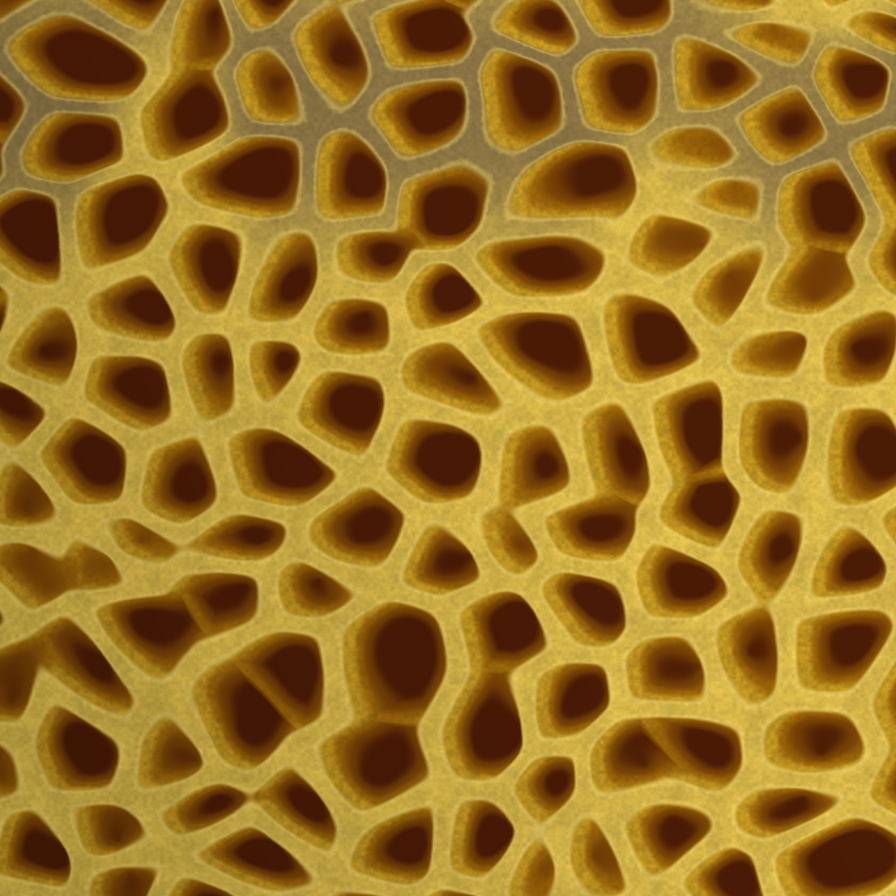
Give the GLSL for this texture, as a WebGL 2 fragment shader.

```glsl
#version 300 es
precision highp float;
uniform vec2 u_resolution;
out vec4 fragColor;

const vec2 CELLS = vec2(9.7, 11.0);       // cells across the canvas
const float TILT = 0.3;                   // rotation of the lattice
const float JITTER = 0.72;                // irregularity of cell centres
const float WARP = 0.5;                   // large scale bending
const float ROUNDING = 0.075;             // softness of pore corners
const float RIM = 0.105;                  // half width of the walls
const float RIM_BLUR = 0.022;
const float MERGE_SHARE = 0.42;           // share of pores joined in pairs
const vec2 VIEW_SHIFT = vec2(0.15, 0.05); // slant of the pores
const float DEPTH_RANGE = 0.27;
const vec3 WAX = vec3(0.80, 0.68, 0.27);
const vec3 LIP = vec3(0.86, 0.76, 0.40);
const vec3 DUST = vec3(0.47, 0.39, 0.25);
const vec3 GOLD = vec3(0.71, 0.55, 0.12);
const vec3 AMBER = vec3(0.57, 0.37, 0.03);
const vec3 BROWN = vec3(0.44, 0.24, 0.02);
const vec3 DARK = vec3(0.28, 0.10, 0.02);

float hash(vec2 p) {
  vec3 q = fract(p.xyx * vec3(0.1031, 0.1030, 0.0973));
  q += dot(q, q.yzx + 33.33);
  return fract((q.x + q.y) * q.z);
}

float noise(vec2 p) {
  vec2 i = floor(p), f = fract(p);
  f = f * f * (3.0 - 2.0 * f);
  return mix(mix(hash(i), hash(i + vec2(1, 0)), f.x),
             mix(hash(i + vec2(0, 1)), hash(i + vec2(1, 1)), f.x), f.y);
}

vec2 cellCentre(vec2 id) {
  vec2 random = vec2(hash(id + 11.3), hash(id + 57.9)) - 0.5;
  return id + 0.5 + vec2(0.5 * mod(id.y, 2.0), 0.0) + JITTER * random;
}

// Cells with equal keys share one pore; pairs lie along rows or columns.
vec3 poreKey(vec2 id) {
  vec2 block = floor(id * 0.5), part = id - 2.0 * block;
  bool alongRow = hash(block + 83.1) < 0.5;
  float lane = alongRow ? part.y : part.x;
  bool merged = hash(block * 2.0 + lane * 7.7 + 29.4) < MERGE_SHARE;
  return merged ? vec3(block, 10.0 + lane) : vec3(block, part.x + 2.0 * part.y);
}

// x: distance to the wall, y: distance to the sunken ridge,
// z: horizontal direction of the ridge, w: random value of the pore
vec4 comb(vec2 p) {
  p += WARP * (vec2(noise(p * 0.6 + 3.0), noise(p * 0.6 + 41.0)) - 0.5);
  p = mat2(cos(TILT), -sin(TILT), sin(TILT), cos(TILT)) * p + 40.0;
  vec2 base = floor(p), nearest = base;
  float nearestDist = 9.0;
  for (int y = -2; y <= 2; y++)
    for (int x = -2; x <= 2; x++) {
      vec2 id = base + vec2(x, y);
      float d = distance(p, cellCentre(id));
      if (d < nearestDist) { nearestDist = d; nearest = id; }
    }
  vec3 ownKey = poreKey(nearest);
  float inside = 0.0, outside = 0.0, ridge = 9.0, side = 0.0;
  for (int y = -2; y <= 2; y++)
    for (int x = -2; x <= 2; x++) {
      vec2 id = base + vec2(x, y), centre = cellCentre(id);
      float gap = distance(p, centre) - nearestDist;
      float weight = exp(-gap / ROUNDING);
      if (poreKey(id) == ownKey) {
        inside += weight;
        if (id != nearest) {
          ridge = 0.5 * gap;
          side = centre.x - cellCentre(nearest).x;
        }
      } else outside += weight;
    }
  float wall = 0.5 * ROUNDING * log(inside / max(outside, 1e-9));
  return vec4(wall, ridge, side, hash(ownKey.xy + ownKey.z * 3.1));
}

vec3 poreColour(float depth) {
  vec3 c = mix(GOLD, AMBER, smoothstep(0.0, 0.34, depth));
  c = mix(c, BROWN, smoothstep(0.3, 0.66, depth));
  return mix(c, DARK, smoothstep(0.62, 1.0, depth));
}

void main() {
  vec2 uv = gl_FragCoord.xy / min(u_resolution.x, u_resolution.y);
  vec2 p = uv * CELLS;
  float grain = noise(uv * 210.0) + 0.6 * noise(uv * 390.0) - 0.8;
  float mottle = noise(uv * 45.0) - 0.5;
  vec4 top = comb(p);
  vec4 deep = comb(p - VIEW_SHIFT);
  float wall = top.x + 0.014 * mottle + 0.006 * grain;

  // Pore interior: slanted walls and sunken ridges
  float ridgeSlope = mix(0.9, 3.0, smoothstep(-0.3, 0.6, deep.z));
  float ridgeDepth = 0.05 + ridgeSlope * max(deep.y - 0.02, 0.0);
  float depth = min(max(deep.x - 0.07, 0.0), ridgeDepth) / DEPTH_RANGE;
  depth *= mix(0.85, 1.25, top.w);
  depth += 0.16 * smoothstep(0.1, 0.35, top.x) + 0.1 * (0.5 - uv.x) + 0.05 * mottle;
  vec3 pore = poreColour(clamp(depth, 0.0, 1.0));
  pore *= 1.0 + 0.16 * grain * (1.0 - smoothstep(0.1, 0.7, depth));

  // Wax rim with a pale lip and dusty patches
  float lip = smoothstep(0.035, 0.0, abs(wall - RIM + 0.025));
  vec3 rim = mix(WAX * (1.0 + 0.10 * mottle), LIP, 0.45 * lip);
  float band = smoothstep(0.24, 0.04, abs(uv.y - 0.89));
  float dust = band * smoothstep(0.36, 0.68, noise(uv * 5.5 + 8.0) + 0.2 * (0.5 - uv.x));
  rim = mix(rim, DUST, 0.85 * dust * (1.0 - 0.5 * lip));
  rim *= 1.0 + 0.10 * grain;

  float rimMask = 1.0 - smoothstep(RIM - RIM_BLUR, RIM + RIM_BLUR, wall);
  vec3 colour = mix(pore, rim, rimMask);
  colour *= mix(0.86, 1.04, smoothstep(0.0, 0.75, uv.x * 0.75 + uv.y * 0.35));
  fragColor = vec4(clamp(colour, 0.0, 1.0), 1.0);
}
```
